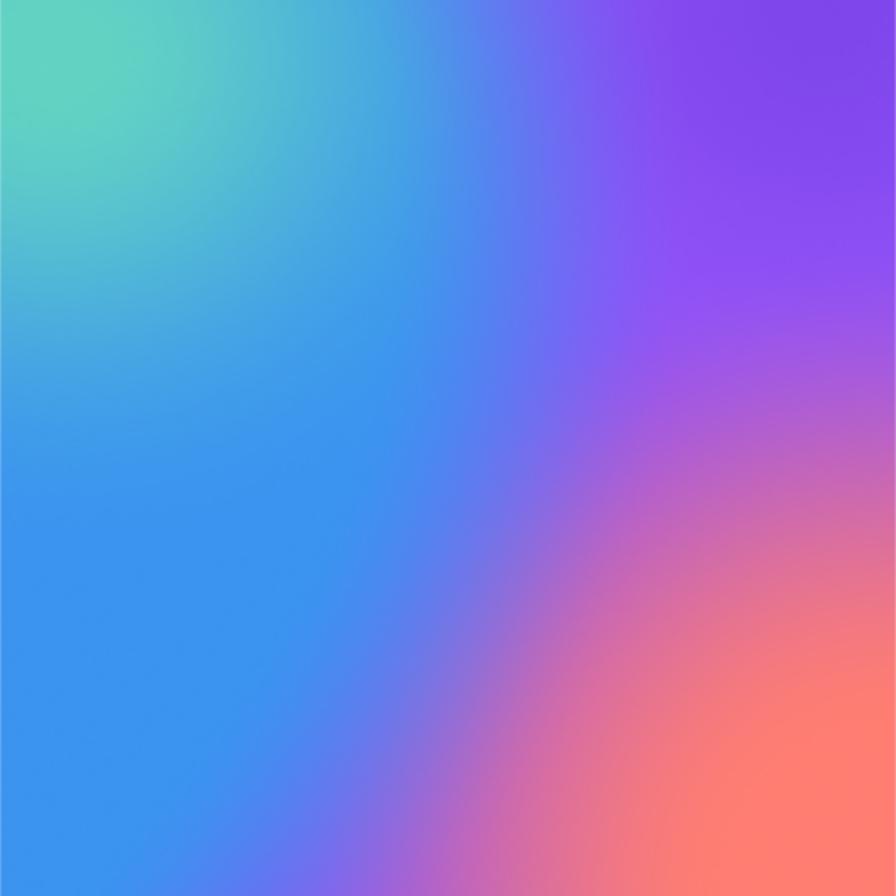
This background is drawn by a WebGL 1 fragment shader. Its source:

```glsl
precision highp float;
// A soft mesh gradient: a blue field with a teal glow in the upper left meets
// a violet field with a coral glow in the lower right. Radial falloffs and one
// wide curved border blend them, under faint grain and thin pale side rims.

uniform vec2 u_resolution;

const vec3 BLUE = vec3(0.23, 0.58, 0.94);
const vec3 TEAL = vec3(0.385, 0.825, 0.765);
const vec3 DEEP_VIOLET = vec3(0.495, 0.275, 0.92);
const vec3 BRIGHT_VIOLET = vec3(0.565, 0.32, 0.97);
const vec3 CORAL = vec3(1.0, 0.49, 0.445);

// Glow centres, with inner (full) and outer (faded) radii.
const vec2 TEAL_CENTER = vec2(0.06, 0.94);
const vec2 TEAL_RADII = vec2(0.03, 0.63);
const vec2 TEAL_SQUEEZE = vec2(0.90, 1.0);
const float TEAL_FALLOFF = 1.6;
const vec2 CORAL_CENTER = vec2(1.0, 0.0);
const vec2 CORAL_RADII = vec2(0.18, 0.75);
const vec2 DEEP_CENTER = vec2(0.92, 1.0);
const vec2 DEEP_RADII = vec2(0.0, 0.42);

// Border between the fields: x = base + slope * y + bend * y * y.
const float BORDER_BASE = 0.30;
const float BORDER_SLOPE = 0.80;
const float BORDER_BEND = -0.53;
const float BORDER_SOFTNESS = 0.18;

const float GRAIN_CELLS = 256.0;
const float GRAIN_STRENGTH = 0.004;
const vec2 RIM_WIDTHS = vec2(0.0008, 0.0025);
const float RIM_STRENGTH = 0.2;

// One inside the inner radius, falling smoothly to zero at the outer one.
float glow(vec2 offset, vec2 radii) {
  return 1.0 - smoothstep(radii.x, radii.y, length(offset));
}

// Approximate signed distance to the border, positive on the right.
float borderDistance(vec2 p) {
  float borderX = BORDER_BASE + p.y * (BORDER_SLOPE + BORDER_BEND * p.y);
  float tilt = BORDER_SLOPE + 2.0 * BORDER_BEND * p.y;
  return (p.x - borderX) / length(vec2(1.0, tilt));
}

float hash(vec2 cell) {
  vec2 q = fract(cell * vec2(0.1031, 0.1137));
  q += dot(q, q.yx + 33.33);
  return fract((q.x + q.y) * q.x);
}

float valueNoise(vec2 p) {
  vec2 cell = floor(p);
  vec2 f = smoothstep(0.0, 1.0, fract(p));
  float low = mix(hash(cell), hash(cell + vec2(1.0, 0.0)), f.x);
  float high = mix(hash(cell + vec2(0.0, 1.0)), hash(cell + 1.0), f.x);
  return mix(low, high, f.y);
}

void main() {
  vec2 p = gl_FragCoord.xy / u_resolution;

  // Left field: blue with a long-tailed teal glow.
  float teal = glow((p - TEAL_CENTER) * TEAL_SQUEEZE, TEAL_RADII);
  vec3 cool = mix(BLUE, TEAL, pow(teal, TEAL_FALLOFF));

  // Right field: two violets with coral.
  vec3 warm = mix(BRIGHT_VIOLET, DEEP_VIOLET, glow(p - DEEP_CENTER, DEEP_RADII));
  warm = mix(warm, CORAL, glow(p - CORAL_CENTER, CORAL_RADII));

  float blend = smoothstep(-BORDER_SOFTNESS, BORDER_SOFTNESS, borderDistance(p));
  vec3 color = mix(cool, warm, blend);

  // Faint grain, then pale rims along the left and right sides.
  color += (valueNoise(p * GRAIN_CELLS) - 0.5) * GRAIN_STRENGTH;
  float sideDistance = min(p.x, 1.0 - p.x);
  float rim = 1.0 - smoothstep(RIM_WIDTHS.x, RIM_WIDTHS.y, sideDistance);
  gl_FragColor = vec4(mix(color, vec3(1.0), rim * RIM_STRENGTH), 1.0);
}
```
